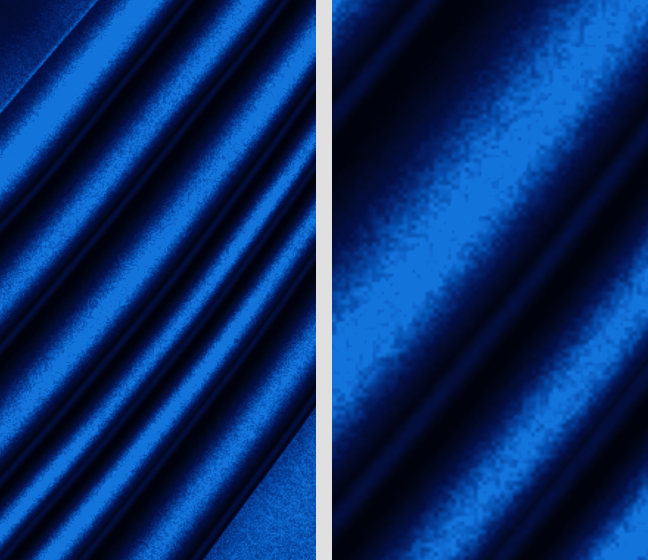
Left: the whole. Right: its middle third, enlarged.
A Shadertoy shader for this texture:

```glsl
const int FOLDS = 6;
// Fold borders across the cloth, in canvas heights
const float BORDER[7] = float[7](0.118, 0.266, 0.409, 0.556, 0.643, 0.742, 0.888);
// Crest position inside each fold, and its brightness
const float CREST[6] = float[6](0.47, 0.57, 0.58, 0.54, 0.46, 0.52);
const float SHEEN[6] = float[6](1.08, 1.02, 1.06, 1.02, 1.06, 0.94);

const vec2 ACROSS = vec2(0.79, 0.61);
const vec2 ALONG = vec2(0.61, -0.79);
const float MIDDLE = -0.224;     // point along the folds where they lie straight
const float TILT = 0.111;        // fan of the folds
const float FAN = 0.18;
const float BEND = 0.06;
const float WOBBLE = 0.010;
const float EDGE_SOFT = 0.003;
const float HEM_OFFSET = 0.011;
const float HEM_WIDTH = 0.006;
const float HEM_LIGHT = 0.34;
const float GRAIN_SCALE = 380.0;
const float GRAIN_AMOUNT = 0.30;

const vec3 SATIN[6] = vec3[6](
    vec3(0.00, 0.01, 0.05), vec3(0.01, 0.04, 0.16), vec3(0.01, 0.06, 0.27),
    vec3(0.02, 0.14, 0.43), vec3(0.02, 0.29, 0.66), vec3(0.07, 0.45, 0.86));

float hash(vec2 p) {
    vec3 q = fract(p.xyx * 0.1031);
    q += dot(q, q.yzx + 33.33);
    return fract((q.x + q.y) * q.z);
}

float noise(vec2 p) {
    vec2 cell = floor(p), f = fract(p);
    f = f * f * (3.0 - 2.0 * f);
    return mix(mix(hash(cell), hash(cell + vec2(1, 0)), f.x),
               mix(hash(cell + vec2(0, 1)), hash(cell + vec2(1, 1)), f.x), f.y);
}

// Bell-shaped line of the given half width
float band(float d, float width) {
    return exp(-d * d / (width * width));
}

float step01(float d) {
    return smoothstep(-EDGE_SOFT, EDGE_SOFT, d);
}

vec3 satin(float light) {
    vec3 color = SATIN[0];
    for (int i = 1; i < 6; i++)
        color = mix(color, SATIN[i], clamp(light * 5.0 - float(i - 1), 0.0, 1.0));
    return color;
}

// Light over one fold: long rise, crest, quick fall, faint hem
float foldLight(int i, float s, float t) {
    float f = (s - BORDER[i]) / (BORDER[i + 1] - BORDER[i]);
    float d = f - CREST[i];
    float reach = d < 0.0 ? CREST[i] - 0.03 : 0.92 - CREST[i];
    float crest = smoothstep(0.0, 1.0, 1.0 - abs(d) / reach);
    float base = i == 0 ? 0.38 * (1.0 - smoothstep(0.5, 0.95, f)) : 0.0;
    float patchy = 0.88 + 0.2 * noise(vec2(t * 5.0, float(i) * 7.3 + 2.0));
    float hem = HEM_LIGHT * band(s - BORDER[i + 1] + HEM_OFFSET, HEM_WIDTH);
    return max(mix(base, SHEEN[i] * patchy, crest), hem);
}

void mainImage(out vec4 fragColor, in vec2 fragCoord) {
    vec2 p = fragCoord / iResolution.y;
    vec2 q = vec2(p.x, 1.0 - p.y);

    // Straighten the fanned, bent folds
    float t = dot(q, ALONG) - MIDDLE;
    float s = (dot(q, ACROSS) + BEND * t * t - TILT * t) / (1.0 - FAN * t);
    s += WOBBLE * (noise(vec2(t * 4.0 + 9.0, s * 5.0)) - 0.5);

    // Cloth behind, with a lit rim along the first fold
    float first = s - BORDER[0];
    float behind = 0.32 + 0.3 * smoothstep(-0.10, 0.0, first)
                 + 0.15 * (noise(q * 9.0) - 0.5);
    behind = mix(behind, 0.9, band(first, 0.006));
    float light = behind * (1.0 - step01(first));

    for (int i = 0; i < FOLDS; i++) {
        float inside = step01(s - BORDER[i]) * (1.0 - step01(s - BORDER[i + 1]));
        light += inside * foldLight(i, s, t);
    }

    // Flat cloth beyond the last fold
    float last = s - BORDER[FOLDS];
    float flatLight = 0.70 + 0.15 * smoothstep(0.0, 0.05, last)
                    + 0.08 * (noise(q * 11.0) - 0.5);
    light += flatLight * step01(last);

    // Woven grain
    float grain = 0.65 * noise(q * GRAIN_SCALE)
                + 0.35 * noise(vec2(dot(q, ACROSS), dot(q, ALONG)) * GRAIN_SCALE * 0.5);
    light += (grain - 0.5) * GRAIN_AMOUNT * (0.12 + light);

    fragColor = vec4(satin(clamp(light, 0.0, 1.0)), 1.0);
}
```
